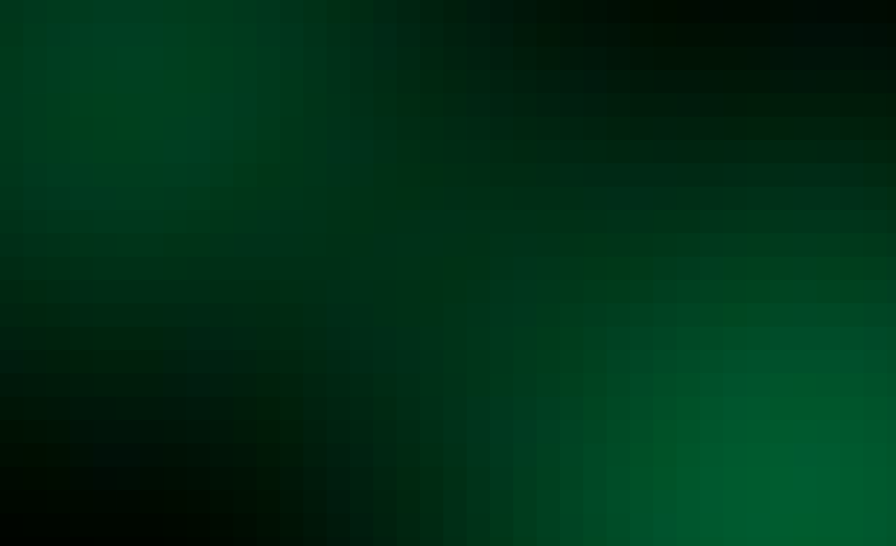
A WebGL 2 fragment shader for this background:

```glsl
#version 300 es
precision highp float;

uniform vec2 u_resolution;
out vec4 fragColor;

// Glow centres and radii, as fractions of the canvas
const vec2 UPPER_CENTER = vec2(0.156, 0.829);
const vec2 UPPER_RADIUS = vec2(0.677, 0.962);
const float UPPER_GREEN = 0.247;
const vec2 LOWER_CENTER = vec2(0.885, 0.081);
const vec2 LOWER_RADIUS = vec2(0.742, 1.132);
const float LOWER_GREEN = 0.355;

// Colour response
const float BASE_GREEN = 0.006;
const float BLUE_RATIO = 0.56;
const float BLUE_OFFSET = 0.016;
const float TINT_AMOUNT = 0.025;
const float TINT_SCALE = 0.3;

// Mosaic cells across and down the canvas
const vec2 CELL_COUNT = vec2(38.4, 23.4);

vec2 hashGradient(vec2 cell) {
    float h = fract(sin(dot(cell, vec2(127.1, 311.7))) * 43758.5);
    float angle = 6.28318 * h;
    return vec2(cos(angle), sin(angle));
}

float gradientNoise(vec2 p) {
    vec2 i = floor(p);
    vec2 f = p - i;
    vec2 u = f * f * (3.0 - 2.0 * f);
    float a = dot(hashGradient(i), f);
    float b = dot(hashGradient(i + vec2(1, 0)), f - vec2(1, 0));
    float c = dot(hashGradient(i + vec2(0, 1)), f - vec2(0, 1));
    float d = dot(hashGradient(i + vec2(1, 1)), f - vec2(1, 1));
    return mix(mix(a, b, u.x), mix(c, d, u.x), u.y);
}

// Snaps to cell centres, with a one-pixel blend across each border
vec2 snapToCells(vec2 p, vec2 pixel) {
    vec2 q = p - 0.5;
    vec2 halfBlend = min(0.5 * pixel, vec2(0.5));
    return floor(q) + 0.5 + smoothstep(0.5 - halfBlend, 0.5 + halfBlend, fract(q));
}

float glow(vec2 p, vec2 center, vec2 radius) {
    return 1.0 - smoothstep(0.0, 1.0, length((p - center) / radius));
}

void main() {
    // Cells are counted from the upper left corner
    vec2 uv = gl_FragCoord.xy / u_resolution;
    vec2 grid = vec2(uv.x, 1.0 - uv.y) * CELL_COUNT;
    vec2 cell = snapToCells(grid, CELL_COUNT / u_resolution);
    vec2 p = cell / CELL_COUNT;
    p.y = 1.0 - p.y;

    // Two broad glows over near-black
    float green = BASE_GREEN
        + UPPER_GREEN * glow(p, UPPER_CENTER, UPPER_RADIUS)
        + LOWER_GREEN * glow(p, LOWER_CENTER, LOWER_RADIUS);

    // Faint patches of warmer and cooler green
    float tint = TINT_AMOUNT * gradientNoise(cell * TINT_SCALE);
    float blue = max(BLUE_RATIO * green - BLUE_OFFSET + tint, 0.0);

    fragColor = vec4(0.0, green, blue, 1.0);
}
```
